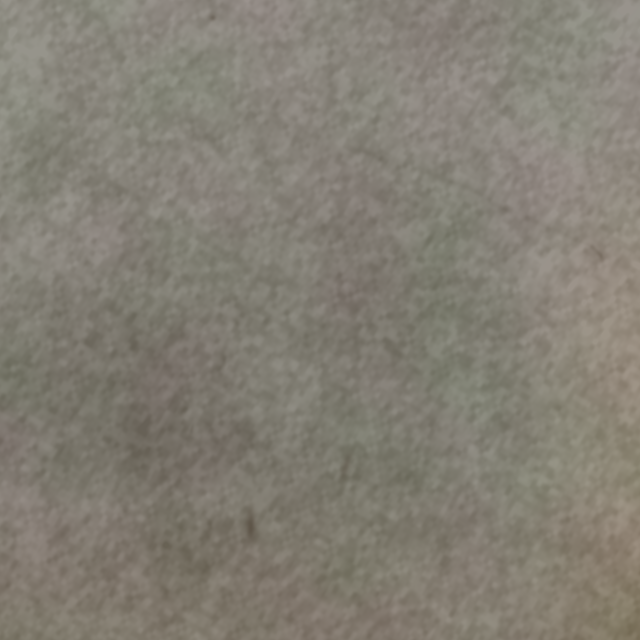
Give the GLSL for this texture, as a Shadertoy shader.

```glsl
const vec3 DARK_PLASTER = vec3(0.445, 0.425, 0.376);
const vec3 LIGHT_PLASTER = vec3(0.562, 0.544, 0.504);
const vec3 STAIN_BROWN = vec3(0.33, 0.29, 0.24);
const vec3 WARM_TINT = vec3(0.022, 0.004, -0.026);
const vec3 ROSE_TINT = vec3(0.012, -0.006, 0.008);

float hash(vec2 p) {
    vec3 q = fract(vec3(p.xyx) * 0.1031);
    q += dot(q, q.yzx + 33.33);
    return fract((q.x + q.y) * q.z);
}

vec2 hash2(vec2 p) {
    return vec2(hash(p), hash(p + 47.3));
}

// Smooth value noise, centred on zero
float noise(vec2 p) {
    vec2 i = floor(p), f = fract(p);
    f = f * f * f * (f * (f * 6.0 - 15.0) + 10.0);
    float low = mix(hash(i), hash(i + vec2(1, 0)), f.x);
    float high = mix(hash(i + vec2(0, 1)), hash(i + vec2(1, 1)), f.x);
    return mix(low, high, f.y) - 0.5;
}

mat2 rotation(float angle) {
    float c = cos(angle), s = sin(angle);
    return mat2(c, s, -s, c);
}

float fbm(vec2 p, int octaves) {
    float sum = 0.0, amplitude = 1.0;
    for (int i = 0; i < octaves; i++) {
        sum += amplitude * noise(p);
        p = rotation(0.65) * p * 2.03 + 11.7;
        amplitude *= 0.55;
    }
    return sum;
}

float blob(vec2 p, vec2 centre, vec2 radius) {
    vec2 d = (p - centre) / radius;
    return exp(-dot(d, d));
}

float segmentDistance(vec2 p, vec2 a, vec2 b) {
    vec2 ab = b - a;
    return length(p - a - ab * clamp(dot(p - a, ab) / dot(ab, ab), 0.0, 1.0));
}

// Soft diagonal mottling at two fine scales
float grain(vec2 p) {
    vec2 q = rotation(-0.75) * p;
    float coarse = noise(q * vec2(62.0, 88.0));
    float fine = noise(rotation(0.5) * p * vec2(135.0, 110.0) + 31.0);
    return coarse * 0.55 + fine * 0.42;
}

// Faint broken scratch that fades at both ends
float scratch(vec2 p, vec2 a, vec2 b, float width) {
    vec2 wobble = 0.012 * vec2(noise(p * 23.0), noise(p * 23.0 + 9.0));
    float line = exp(-pow(segmentDistance(p + wobble, a, b) / width, 2.0));
    float broken = smoothstep(-0.25, 0.3, noise(p * 17.0 + 5.0));
    return line * (0.3 + 0.7 * broken);
}

// Small upright smudges gathered around a centre
float smudges(vec2 p, vec2 centre, float spread, float seed) {
    float sum = 0.0;
    vec2 warped = p + 0.012 * vec2(noise(p * 55.0), noise(p * 55.0 + 20.0));
    for (int i = 0; i < 12; i++) {
        vec2 key = vec2(float(i) * 3.7, seed);
        vec2 offset = (hash2(key) + hash2(key + 8.1) - 1.0) * spread;
        vec2 size = mix(vec2(0.005, 0.008), vec2(0.012, 0.024), hash2(key + 19.0));
        vec2 q = rotation((hash(key + 5.0) - 0.5) * 1.4) * (warped - centre - offset);
        sum += blob(q, vec2(0.0), size) * (0.3 + 0.7 * hash(key + 2.0));
    }
    return sum;
}

void mainImage(out vec4 fragColor, in vec2 fragCoord) {
    vec2 p = fragCoord / iResolution.xy;

    // Broad light and shade with cloudy patches
    float tone = 0.66 + 0.42 * (p.y - 0.5) + 0.12 * (p.x - 0.5);
    tone -= 0.42 * blob(p, vec2(0.32, 0.30), vec2(0.24, 0.27));
    tone -= 0.18 * blob(p, vec2(0.68, 0.47), vec2(0.16, 0.14));
    tone += 0.20 * blob(p, vec2(0.92, 0.52), vec2(0.16, 0.30));
    tone += 0.28 * blob(p, vec2(0.05, 0.92), vec2(0.05, 0.04));
    tone += 0.42 * fbm(p * 5.0 + 3.0, 3) + 0.22 * fbm(p * 19.0 + 8.0, 2);
    tone += grain(p);

    // Pale and dark worn marks
    tone -= 0.40 * smudges(p, vec2(0.34, 0.36), 0.22, 4.0);
    tone -= 0.40 * smudges(p, vec2(0.30, 0.18), 0.16, 13.0);
    tone += 0.25 * smudges(p, vec2(0.58, 0.28), 0.40, 29.0);
    tone -= 0.55 * scratch(p, vec2(0.56, 0.765), vec2(0.71, 0.715), 0.007);
    tone -= 0.50 * scratch(p, vec2(0.71, 0.715), vec2(0.94, 0.60), 0.005);
    tone += 0.22 * scratch(p, vec2(0.72, 0.735), vec2(0.90, 0.65), 0.010);

    // Warm and rosy discolouration
    vec3 color = mix(DARK_PLASTER, LIGHT_PLASTER, clamp(tone, -0.35, 1.3));
    float warmth = smoothstep(0.75, 1.05, p.x + 0.06 * noise(p * 4.0)) * smoothstep(0.95, 0.4, p.y);
    warmth += 0.45 * smoothstep(0.35, 0.0, p.y);
    color += WARM_TINT * (warmth - 0.2);
    color += ROSE_TINT * 1.6 * fbm(p * 7.0 + 41.0, 2);

    // A few distinct brown flecks
    float fleck = blob(p, vec2(0.392, 0.178), vec2(0.007, 0.024));
    fleck += 0.6 * blob(rotation(0.3) * (p - vec2(0.54, 0.27)), vec2(0.0), vec2(0.006, 0.018));
    fleck += 0.6 * blob(p, vec2(0.333, 0.972), vec2(0.005));
    color = mix(color, STAIN_BROWN, 0.75 * clamp(fleck, 0.0, 1.0));

    fragColor = vec4(color, 1.0);
}
```
